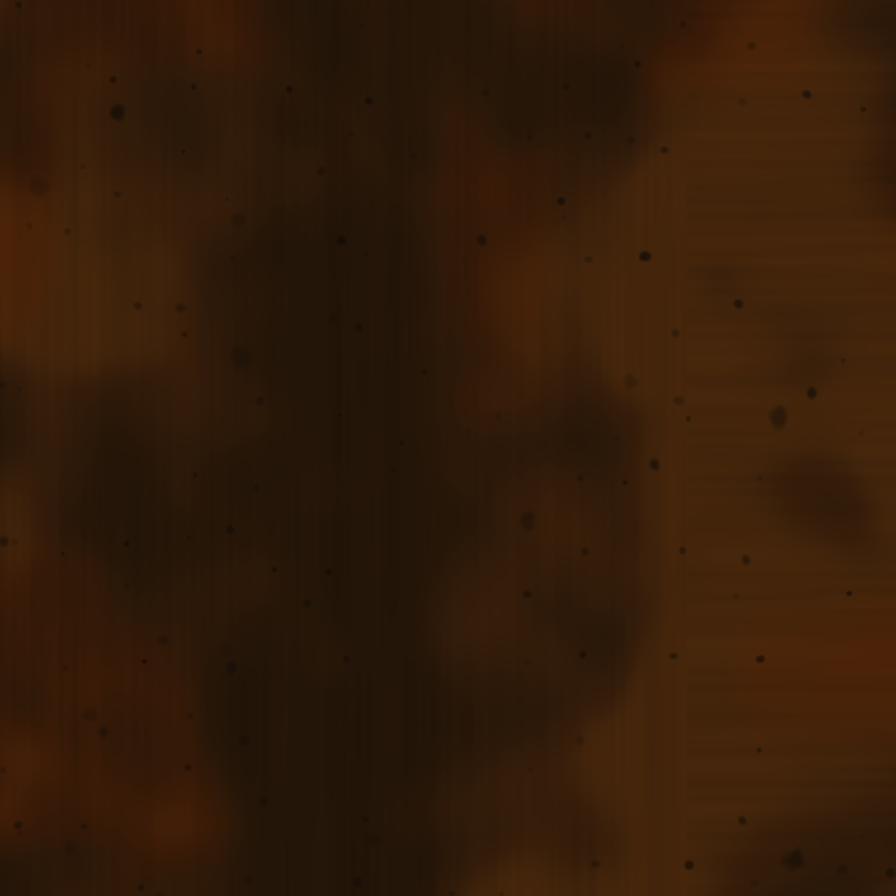
A Shadertoy shader for this texture:

```glsl
// Dark stained wood: a vertical-grain board beside a cross-grain one, with smoky blotches and specks.

const vec3 SMOKE_BROWN = vec3(0.137, 0.082, 0.030);
const vec3 WALNUT      = vec3(0.190, 0.103, 0.036);
const vec3 AMBER       = vec3(0.265, 0.145, 0.044);
const vec3 RUST_TINT   = vec3(1.09, 0.93, 0.74);
const vec3 SPECK_COLOR = vec3(0.070, 0.045, 0.022);

const float SEAM_X        = 0.767;  // where the grain turns
const float SEAM_SOFTNESS = 0.002;
const float BLOTCH_SCALE  = 4.2;    // blotches across the canvas
const float GRAIN_DEPTH   = 0.13;
const float CROSS_DEPTH   = 0.17;
const int   SPECK_LAYERS  = 3;

float hash(vec2 p) {
    return fract(sin(dot(p, vec2(127.1, 311.7))) * 43758.5453);
}

float noise(vec2 p) {
    vec2 cell = floor(p);
    vec2 f = fract(p);
    f = f * f * (3.0 - 2.0 * f);
    float low  = mix(hash(cell), hash(cell + vec2(1.0, 0.0)), f.x);
    float high = mix(hash(cell + vec2(0.0, 1.0)), hash(cell + vec2(1.0, 1.0)), f.x);
    return mix(low, high, f.y);
}

float fbm(vec2 p) {
    float sum = 0.0;
    float weight = 0.57;
    for (int i = 0; i < 3; i++) {
        sum += weight * noise(p);
        p = mat2(1.6, 1.2, -1.2, 1.6) * p + 7.3;
        weight *= 0.5;
    }
    return sum;
}

// Fine and broad streaks running along the second axis, centred on zero.
float streaks(vec2 p, float fine, float broad) {
    float thin = noise(p * vec2(fine, 5.0)) - 0.5;
    float wide = noise(p * vec2(broad, 1.3) + 31.0) - 0.5;
    return 0.55 * thin + 0.45 * wide;
}

// One soft speck at most in each cell; returns its cover.
float specks(vec2 uv, float cells, float chance, float radius, float seed) {
    vec2 p = uv * cells;
    vec2 id = floor(p);
    vec2 key = id + seed;
    vec2 center = 0.2 + 0.6 * vec2(hash(key + 3.1), hash(key + 8.7));
    vec2 d = (fract(p) - center) / cells;
    d.x *= mix(0.8, 1.25, hash(key + 5.9));
    float r = radius * mix(0.55, 1.2, hash(key + 1.7));
    float dist = length(d) + r * 0.5 * (noise(uv * 110.0 + seed) - 0.5);
    float strength = mix(0.2, 0.75, pow(hash(key + 6.3), 1.6));
    return step(hash(key), chance) * strength * (1.0 - smoothstep(0.35 * r, 1.25 * r, dist));
}

void mainImage(out vec4 fragColor, in vec2 fragCoord) {
    vec2 uv = fragCoord / iResolution.xy;
    float crossBoard = smoothstep(-SEAM_SOFTNESS, SEAM_SOFTNESS, uv.x - SEAM_X);

    // Smoky blotches, lighter at the left edge, by the seam and on the cross-grain board
    float tone = fbm(uv * BLOTCH_SCALE + vec2(2.4, 5.1));
    tone += 0.07 * smoothstep(0.62, 0.85, uv.x);
    tone += 0.08 * (1.0 - smoothstep(0.0, 0.14, uv.x));
    tone += 0.05 * exp(-pow((uv.x - 0.735) / 0.035, 2.0));
    tone -= 0.05 * exp(-dot(uv - vec2(0.45, 0.5), uv - vec2(0.45, 0.5)) / 0.06);
    tone = smoothstep(0.22, 0.80, tone);

    vec3 color = mix(SMOKE_BROWN, WALNUT, smoothstep(0.0, 0.55, tone));
    color = mix(color, AMBER, smoothstep(0.45, 1.0, tone));

    // Rusty patches in the warmer wood
    float rust = smoothstep(0.45, 0.75, noise(uv * vec2(7.0, 4.0) + 17.0));
    color *= mix(vec3(1.0), RUST_TINT, rust * smoothstep(0.2, 0.6, tone));

    // Grain
    float upright = GRAIN_DEPTH * streaks(uv, 190.0, 48.0);
    float level   = CROSS_DEPTH * streaks(uv.yx + 4.0, 120.0, 42.0);
    color *= 1.0 + mix(upright, level, crossBoard);

    // Specks, from few and large to many and small
    for (int i = 0; i < SPECK_LAYERS; i++) {
        float k = float(i);
        float cover = specks(uv + 0.037 * k, 6.0 + 5.0 * k, 0.42 - 0.07 * k,
                             0.0115 / (1.0 + 0.75 * k), 13.0 + 29.0 * k);
        color = mix(color, SPECK_COLOR, cover);
    }

    fragColor = vec4(color, 1.0);
}
```
